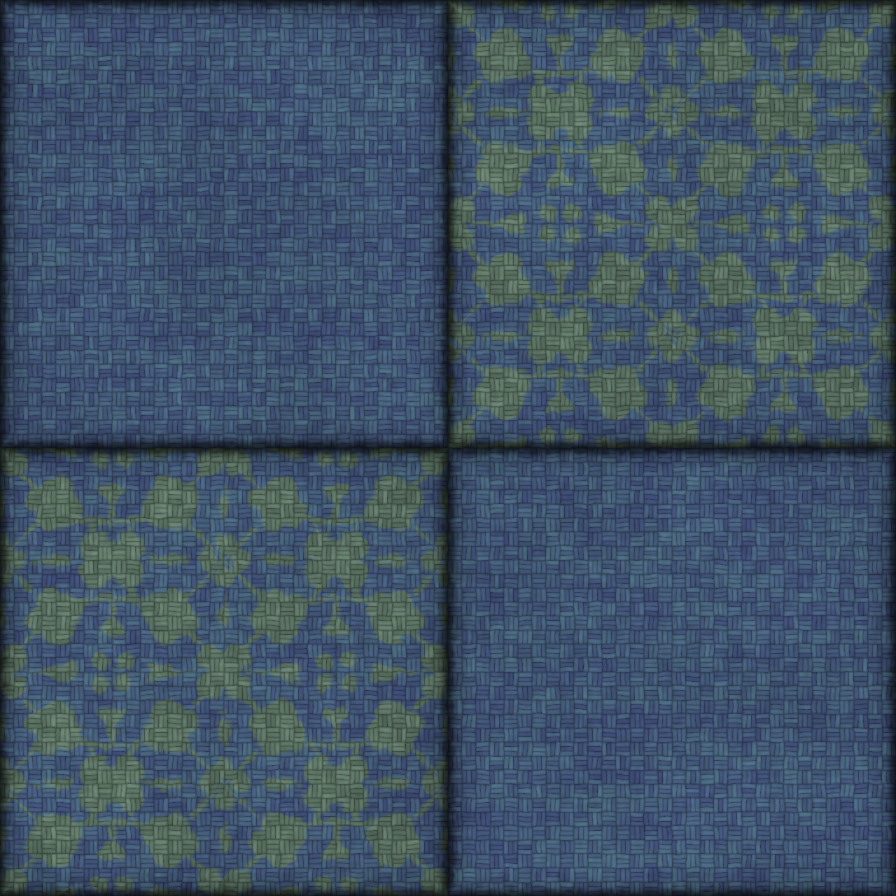
This pattern is drawn by a Shadertoy shader. Its source:

```glsl
// Two by two checker of padded cloth panels: plain blue and green damask.
// The ornament is a mirrored distance field; a basket weave of short strands
// tints and shades everything, and soft dark seams frame each panel.

float hash(vec2 p) {
    vec3 q = fract(p.xyx * vec3(0.1031, 0.1030, 0.0973));
    q += dot(q, q.yzx + 33.33);
    return fract((q.x + q.y) * q.z);
}

float noise(vec2 p) {
    vec2 i = floor(p), f = fract(p);
    f = f * f * (3.0 - 2.0 * f);
    return mix(mix(hash(i), hash(i + vec2(1, 0)), f.x),
               mix(hash(i + vec2(0, 1)), hash(i + vec2(1, 1)), f.x), f.y);
}

float smoothUnion(float a, float b, float k) {
    float h = max(k - abs(a - b), 0.0) / k;
    return min(a, b) - h * h * k * 0.25;
}

float disc(vec2 p, vec2 centre, float radius) {
    return length(p - centre) - radius;
}

float lens(vec2 p, vec2 size) {
    return (length(p / size) - 1.0) * min(size.x, size.y);
}

float stem(vec2 p, vec2 a, vec2 b, float radius) {
    vec2 d = b - a;
    return length(p - a - d * clamp(dot(p - a, d) / dot(d, d), 0.0, 1.0)) - radius;
}

// Signed distance to the ornament in one mirrored quarter, q in 0..1
float ornament(vec2 q) {
    // Lobed leaf with its stalk
    float d = disc(q, vec2(0.49, 0.40), 0.15);
    d = smoothUnion(d, disc(q, vec2(0.66, 0.46), 0.115), 0.05);
    d = smoothUnion(d, disc(q, vec2(0.41, 0.56), 0.145), 0.05);
    d = smoothUnion(d, disc(q, vec2(0.57, 0.62), 0.12), 0.05);
    d = min(d, stem(q, vec2(0.35, 0.62), vec2(0.0, 0.67), 0.026));

    // Four beads, trumpet above them and bud beside them
    d = min(d, disc(q, vec2(0.11, 0.10), 0.075));
    float trumpet = q.x - mix(0.12, 0.03, smoothstep(0.37, 0.50, q.y));
    d = min(d, max(trumpet, abs(q.y - 0.50) - 0.17));
    float bud = q.y - mix(0.085, 0.014, smoothstep(0.36, 0.66, q.x));
    d = min(d, max(bud, abs(q.x - 0.56) - 0.24));

    // Large quatrefoil with round notches
    vec2 b = vec2(q.x, 1.0 - q.y);
    float foil = smoothUnion(disc(b, vec2(0.14, 0.11), 0.145), b.x + b.y - 0.18, 0.05);
    d = min(d, max(foil, -disc(b, vec2(0.0, 0.23), 0.07)));
    d = min(d, stem(b, vec2(0.14, 0.20), vec2(0.20, 0.35), 0.02));

    // Smaller crossed quatrefoil with tendrils
    vec2 c = vec2(1.0 - q.x, q.y);
    d = min(d, smoothUnion(disc(c, vec2(0.12, 0.13), 0.115), c.x + c.y - 0.15, 0.04));
    d = min(d, stem(c, vec2(0.16, 0.20), vec2(0.32, 0.36), 0.018));

    // Petalled star with diagonal rays
    vec2 a = 1.0 - q;
    vec2 petal = vec2(max(a.x, a.y), min(a.x, a.y));
    d = min(d, disc(petal, vec2(0.14, 0.0), 0.092));
    d = min(d, stem(a, vec2(0.0), vec2(0.29), 0.018));

    // Loose seeds between the flowers
    d = min(d, lens(q - vec2(0.51, 1.0), vec2(0.15, 0.05)));
    return min(d, lens(q - vec2(1.0, 0.50), vec2(0.05, 0.12)));
}

// Basket weave: x is strand relief, y is a random tone per strand
vec2 weave(vec2 uv) {
    vec2 cell = floor(uv * 64.0), f = fract(uv * 64.0);
    float upright = mod(cell.x + cell.y, 2.0);
    vec2 g = upright > 0.5 ? f.yx : f;
    float strand = floor(g.y * 3.0), t = fract(g.y * 3.0);
    float crown = sqrt(4.0 * t * (1.0 - t));
    float ends = smoothstep(0.0, 0.16, min(g.x, 1.0 - g.x));
    float tone = hash(vec2(cell.x * 3.0 + strand, cell.y + 97.0 * upright));
    return vec2(crown * mix(0.35, 1.0, ends), tone);
}

void mainImage(out vec4 fragColor, in vec2 fragCoord) {
    vec2 uv = fragCoord / iResolution.xy;
    float fuzz = noise(uv * 170.0) - 0.5;
    vec2 ripple = vec2(noise(uv * 90.0), noise(uv * 90.0 + 41.0)) - 0.5;
    vec2 cloth = weave(uv + ripple * 0.0018);

    // Blue ground with indigo and teal strands
    float tint = clamp(cloth.y * 0.75 + noise(uv * vec2(18.0, 45.0)) * 0.5 - 0.12, 0.0, 1.0);
    vec3 colour = mix(vec3(0.245, 0.300, 0.465), vec3(0.280, 0.395, 0.480), tint);

    // Green ornament on the lower left and upper right panels
    vec2 panel = floor(uv * 2.0);
    float patterned = 1.0 - mod(panel.x + panel.y, 2.0);
    vec2 q = abs(fract(uv * 4.0 + vec2(0.0, 0.5)) * 2.0 - 1.0);
    float d = ornament(q) + fuzz * 0.045 + (cloth.y - 0.5) * 0.025;
    vec3 green = mix(vec3(0.335, 0.425, 0.365), vec3(0.385, 0.475, 0.415), cloth.y);
    colour = mix(colour, green, patterned * (1.0 - smoothstep(-0.022, 0.022, d)));

    // Strand relief and gentle fading
    colour *= mix(0.66, 1.04, cloth.x) * (0.95 + 0.10 * cloth.y);
    colour *= 0.95 + 0.10 * noise(uv * 9.0) + 0.12 * fuzz;

    // Dark seam and padded shoulder around each panel
    vec2 border = 0.25 - abs(fract(uv * 2.0) - 0.5) * 0.5;
    float edge = min(border.x, border.y) + fuzz * 0.003;
    colour *= mix(0.38, 1.0, smoothstep(-0.001, 0.013, edge));
    colour *= mix(0.82, 1.0, smoothstep(0.0, 0.035, edge));

    fragColor = vec4(colour, 1.0);
}
```
